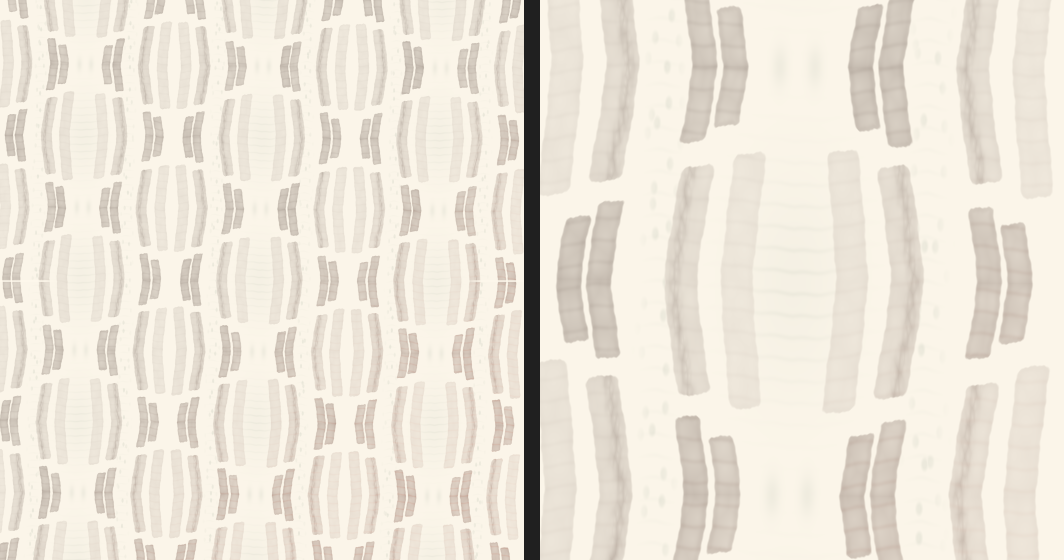
Left: the whole. Right: its middle third, enlarged.
This pattern is drawn by a Shadertoy shader. Its source:

```glsl
// Half-drop lattice of mirrored, bent watercolour strokes on cream paper.
#define UNITS 768.0                      // design units per canvas height
#define TILE vec2(243.8, 195.8)          // repeat size
#define ORIGIN vec2(117.0, 88.5)         // centre of the first short group
#define DRIFT vec2(0.018, -0.010)        // slight skew of the lattice
#define NARROWING 10.0                   // how much tighter the odd columns are
#define PAPER vec3(0.985, 0.962, 0.914)
#define INK vec3(0.62, 0.57, 0.53)
#define WARM_INK vec3(0.70, 0.53, 0.47)
#define THREAD_GAP 10.0                  // spacing of the weave lines

// Stroke shapes: centre offset, half width, half height, bend of the ends
const vec4 STROKES[4] = vec4[4](
    vec4(42.5, 5.7, 35.0, 5.0),  vec4(28.5, 5.7, 27.5, 4.0),
    vec4(52.0, 7.5, 53.0, -7.5), vec4(26.5, 7.3, 59.5, -5.5));
const vec4 DENSITY = vec4(0.41, 0.41, 0.24, 0.165);

float hash(vec2 p) {
    vec3 q = fract(vec3(p.xyx) * 0.1031);
    q += dot(q, q.yzx + 33.33);
    return fract((q.x + q.y) * q.z);
}

// Distance to the nearest scattered point
float cellular(vec2 p) {
    vec2 cell = floor(p), f = fract(p);
    float nearest = 2.0;
    for (int y = -1; y <= 1; y++)
    for (int x = -1; x <= 1; x++) {
        vec2 o = vec2(x, y), id = cell + o;
        vec2 site = o + vec2(hash(id), hash(id + 71.7));
        nearest = min(nearest, length(site - f));
    }
    return nearest;
}

float waves(float t) {
    return (sin(t) + 0.6 * sin(2.3 * t + 1.7) + 0.4 * sin(5.1 * t + 0.6)) * 0.5;
}

float roundBox(vec2 p, vec2 halfSize, float r) {
    vec2 d = abs(p) - halfSize + r;
    return length(max(d, 0.0)) + min(max(d.x, d.y), 0.0) - r;
}

float bell(float x) { return exp(-x * x); }

void mainImage(out vec4 fragColor, in vec2 fragCoord) {
    float pixel = UNITS / iResolution.y;
    vec2 pos = vec2(fragCoord.x, iResolution.y - fragCoord.y) * pixel;

    // Lattice: even columns are wide, odd ones narrow and dropped by half
    vec2 p = pos - ORIGIN;
    p += DRIFT * p.yx;
    float column = floor(p.x / (0.5 * TILE.x) + 0.5);
    float odd = mod(column, 2.0);
    float x = p.x - column * 0.5 * TILE.x;
    float side = x < 0.0 ? -1.0 : 1.0;
    float across = abs(x);
    float y = p.y + odd * 0.5 * TILE.y;

    // Shared paint texture
    float bloom = cellular(p / vec2(9.0, 13.0)) - 0.45;
    float dry = cellular(p / vec2(2.2, 7.0)) - 0.45;
    float threadY = p.y + 0.10 * across + 1.3 * waves(p.x * 0.09);
    float thread = pow(0.5 + 0.5 * cos(6.2832 * threadY / THREAD_GAP), 8.0);

    float density = 0.0;
    for (int i = 0; i < 4; i++) {
        float isLong = i < 2 ? 0.0 : 1.0;
        float rowY = y / TILE.y - 0.5 * isLong;
        float row = floor(rowY + 0.5);
        float dy = (rowY - row) * TILE.y;
        vec2 id = vec2(column * 2.0 + side * 0.5, row * 4.0 + float(i)) + 50.0;
        float vary = hash(id) - 0.5;

        // Bent stroke with a crease at its middle
        vec4 s = STROKES[i];
        float t = min(abs(dy) / s.z, 1.2);
        float centre = s.x - NARROWING * odd + s.w * pow(t, 1.25) + vary;
        vec2 q = vec2(across - centre, dy);
        q.x += 0.45 * waves(dy * 0.23 + vary * 40.0);
        q.y += side * 0.12 * q.x + 0.5 * waves(q.x * 0.6 + vary * 30.0);
        float d = roundBox(q, s.yz + vec2(0.0, 2.5 * vary), mix(2.0, 3.5, isLong));
        float cover = 1.0 - smoothstep(-0.7, 0.7, d / max(pixel, 0.8));

        // Pooled rim, blooms, weave lines and the crease
        float tone = DENSITY[i] * (1.0 + 0.22 * vary + 0.30 * bloom);
        tone += mix(0.07, 0.025, isLong) * bell((d + 1.0) / 1.3);
        tone += mix(0.08, 0.035, isLong) * thread;
        tone += mix(0.12, 0.02, isLong) * exp(-abs(dy) / 3.0);
        // Dry-brush streak along the outer long stroke
        if (i == 2) {
            float streak = bell((q.x - 2.8 - 0.8 * waves(dy * 0.11)) / 2.6);
            tone += streak * (0.20 + 0.25 * dry);
        }
        density = max(density, cover * tone);
    }

    // Faint washes in the wide columns
    float shortY = y - TILE.y * floor(y / TILE.y + 0.5);
    float longY = y - TILE.y * (floor(y / TILE.y) + 0.5);
    float ghost = bell((across - 8.0) / 3.5) * bell(shortY / 9.0) * 0.045;
    float wash = bell(across / 24.0) * bell(longY / 50.0) * (0.025 + 0.03 * thread);
    // Stray specks in the gutters
    float gutter = bell((across - 61.0) / 7.0);
    float specks = gutter * (1.0 - smoothstep(0.08, 0.25, cellular(p / vec2(9.0, 17.0))));
    float haze = (1.0 - odd) * (ghost + wash) + 0.06 * specks + 0.012 * gutter * thread;

    // Warmth gathers toward the lower right
    float warmth = smoothstep(650.0, 1250.0, pos.x + pos.y);
    vec3 ink = mix(INK, WARM_INK, warmth * (0.45 + 0.5 * thread));
    vec3 color = mix(PAPER, ink, clamp(density, 0.0, 1.0));
    color -= haze * vec3(1.0, 0.80, 0.85) * (1.0 - min(density * 5.0, 1.0));

    // Pale seam at mid height, visible near both sides
    float seam = 1.0 - smoothstep(0.5, 0.5 + pixel, abs(pos.y - 385.5));
    seam *= smoothstep(275.0, 300.0, abs(pos.x - 360.0));
    color = mix(color, PAPER + 0.01, 0.8 * seam);
    fragColor = vec4(color, 1.0);
}
```
